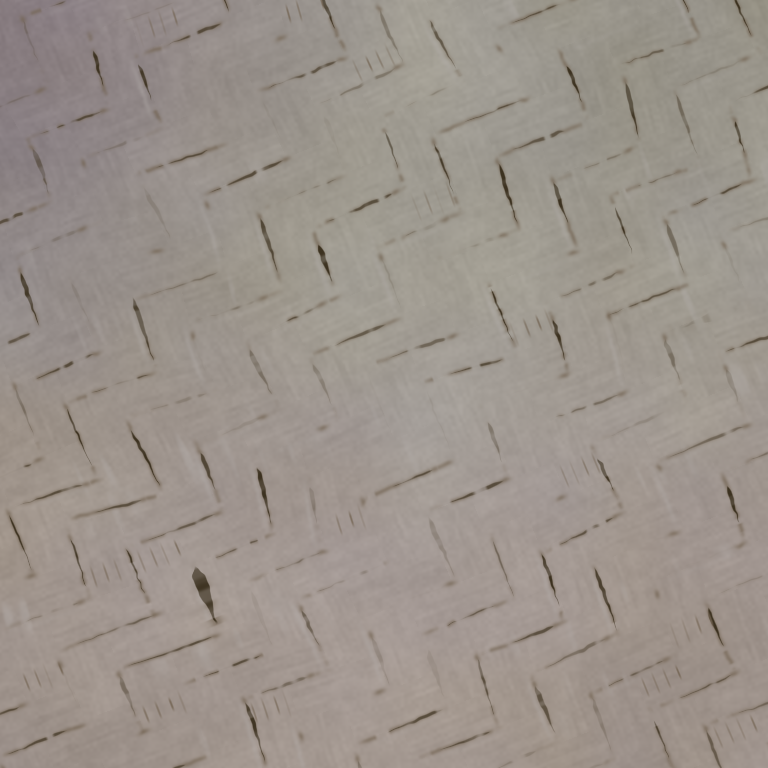
Reproduce this texture procedurally as a WebGL 2 fragment shader.

```glsl
#version 300 es
precision highp float;
uniform vec2 u_resolution;
out vec4 outColor;

const float TILT = 0.37;                    // weave rotation in radians
const vec2 PITCH = vec2(0.0625, 0.0492);    // strip widths, canvas units
const vec2 ANCHOR = vec2(0.397, 0.3815);    // a corner of the twill
const float FLOAT_SPAN = 2.0;               // strips crossed by each float
const float TWILL = 4.0;                    // strips per twill period
const float WARP = 0.3;                     // unevenness of the strips
const float GAP_UP = 0.0027;                // half widths of the gaps
const float GAP_ACROSS = 0.0019;
const float BLUR = 0.0011;
const float CLOUDING = 0.055;               // broad light and dark
const float GRAIN = 0.022;                  // fine surface roughness
const vec3 COOL = vec3(0.612, 0.598, 0.572);
const vec3 WARM = vec3(0.634, 0.590, 0.568);
const vec3 MAUVE = vec3(0.535, 0.490, 0.515);
const vec3 YELLOWING = vec3(0.004, 0.0, -0.028);
const vec3 STAIN = vec3(0.45, 0.39, 0.32);
const vec3 GAP = vec3(0.22, 0.18, 0.11);
const vec3 SHEEN = vec3(0.71, 0.69, 0.68);

float hash(vec2 p) {
  return fract(sin(dot(p, vec2(127.1, 311.7))) * 43758.5453);
}

float noise(vec2 p) {
  vec2 i = floor(p), f = fract(p);
  f = f * f * (3.0 - 2.0 * f);
  return mix(mix(hash(i), hash(i + vec2(1, 0)), f.x),
             mix(hash(i + vec2(0, 1)), hash(i + vec2(1, 1)), f.x), f.y);
}

// One gap beside a float, thick near its far end with a thin tail:
// x = dark core, y = soft stain, z = sheen
vec3 gapMark(float along, float across, vec2 id, float halfWidth, float soft, float broken) {
  float start = 0.05 + 0.7 * hash(id + 3.1);
  float end = FLOAT_SPAN - 0.5 * hash(id + 7.7);
  float s = (along - start) / (end - start);
  float ends = smoothstep(0.0, 0.1, s) * smoothstep(1.0, 0.92, s);
  float taper = smoothstep(1.02, 0.8, s) * mix(0.15, 1.0, smoothstep(0.1, 0.65, s));
  float wide = 1.0 + 2.0 * step(0.97, hash(id + 5.3));
  float w = halfWidth * wide * mix(0.4, 1.25, hash(id + 9.2)) * taper;
  float slant = (hash(id + 1.9) - 0.5) * 0.008 * (s - 0.5);
  float ragged = 0.0022 * (noise(vec2(along * 7.0, hash(id + 8.8) * 70.0)) - 0.5);
  float d = across - slant - ragged - 0.01 * (hash(id + 4.4) - 0.5);
  float strength = smoothstep(0.1, 0.75, hash(id + 2.6));
  float wear = smoothstep(0.2, 0.65, noise(vec2(along * 6.0, hash(id) * 90.0)));
  float core = 1.0 - smoothstep(-soft, soft, abs(d) - w);
  float halo = exp(-pow(d / (0.0032 * wide), 2.0));
  float span = smoothstep(-0.05, 0.3, along) * smoothstep(2.1, 1.8, along);
  // Knot of shadow where two floats meet
  vec2 corner = vec2((along - end) * 0.05, d) / vec2(0.006, 0.0035);
  float knot = exp(-dot(corner, corner)) * step(0.45, hash(id + 12.7));
  float shine = exp(-pow((d + 0.008) / 0.0035, 2.0)) * step(0.7, hash(id + 6.5));
  return vec3(core * ends * strength * mix(1.0, wear, broken),
              max(halo * span * strength * wear, knot),
              shine * smoothstep(-0.2, 0.8, along) * smoothstep(2.3, 1.2, along));
}

// Uneven fine splits running along a few upright strips
float splits(vec2 p, float soft) {
  vec2 cell = floor(p), f = fract(p);
  float lane = floor(f.x * 4.0);
  float h = hash(cell + lane * 3.7);
  float x = (fract(f.x * 4.0) - mix(0.35, 0.65, h)) * PITCH.x / 4.0;
  float line = 1.0 - smoothstep(0.0, soft + 0.0012, abs(x));
  float inside = smoothstep(0.3 * h, 0.3 * h + 0.2, f.y)
               * smoothstep(1.0 - 0.2 * h, 0.6, f.y);
  return line * inside * h * step(0.93, hash(cell + 21.0));
}

void main() {
  float side = min(u_resolution.x, u_resolution.y);
  vec2 uv = gl_FragCoord.xy / side;
  float soft = max(BLUR, 0.6 / side);

  // Weave coordinates: one unit per strip, bent a little
  float c = cos(TILT), s = sin(TILT);
  vec2 q = uv - ANCHOR;
  vec2 p = vec2(c * q.x + s * q.y, c * q.y - s * q.x) / PITCH;
  p.y += FLOAT_SPAN;
  p += WARP * (vec2(noise(p * 0.33 + 11.0), noise(p * 0.33 + 47.0)) - 0.5);

  // Ground colour
  float cloud = noise(uv * 3.5) + 0.6 * noise(uv * 9.0 + 5.0) - 0.8;
  float hue = noise(uv * 3.0 + 31.0) + 0.6 * noise(uv * 11.0 + 17.0) - 0.6;
  vec3 color = mix(WARM, COOL, smoothstep(0.2, 0.8, uv.y + 0.25 * cloud));
  color = mix(color, MAUVE, 0.95 * smoothstep(0.6, 0.0, length(uv - vec2(0.0, 1.0))));
  color += CLOUDING * cloud + YELLOWING * hue;

  // Strip faces, upright or lying by the twill
  vec2 cell = floor(p), f = fract(p);
  bool upright = mod(cell.x + cell.y, TWILL) < FLOAT_SPAN;
  float bulge = upright ? 4.0 * f.x * (1.0 - f.x) : 4.0 * f.y * (1.0 - f.y);
  float tone = hash(upright ? vec2(cell.x, 13.0) : vec2(29.0, cell.y)) - 0.5;
  vec2 fibre = upright ? p * vec2(13.0, 1.2) : p * vec2(1.2, 10.0);
  color += bulge * (0.018 * tone + 0.03 * (noise(fibre) - 0.5));
  color += GRAIN * (noise(uv * 210.0) - 0.5) + GRAIN * (noise(uv * 75.0) - 0.5);

  // Scattered pale scuffs along the strips
  float scuff = noise(p * vec2(5.0, 0.7) + 80.0) * noise(p * vec2(0.8, 0.8) + 19.0);
  color = mix(color, SHEEN, 0.4 * smoothstep(0.5, 0.85, scuff));

  // Gaps along both strip directions
  vec2 line = floor(p + 0.5);
  vec2 across = (p - line) * PITCH;
  float upPhase = p.y + line.x;
  float sidePhase = p.x + line.y - FLOAT_SPAN;
  vec3 up = gapMark(mod(upPhase, TWILL), across.x,
                    vec2(line.x, floor(upPhase / TWILL)), GAP_UP, soft, 0.35);
  vec3 lying = gapMark(mod(sidePhase, TWILL), across.y,
                       vec2(floor(sidePhase / TWILL) + 60.0, line.y), GAP_ACROSS, soft, 0.95);
  color = mix(color, SHEEN, 0.3 * up.z + 0.1 * lying.z);
  color = mix(color, STAIN, min(0.6 * up.y + 0.6 * lying.y, 0.8));
  color = mix(color, GAP, max(0.95 * up.x, 0.6 * lying.x));
  color = mix(color, STAIN, 0.85 * splits(p, soft));

  outColor = vec4(color, 1.0);
}
```
